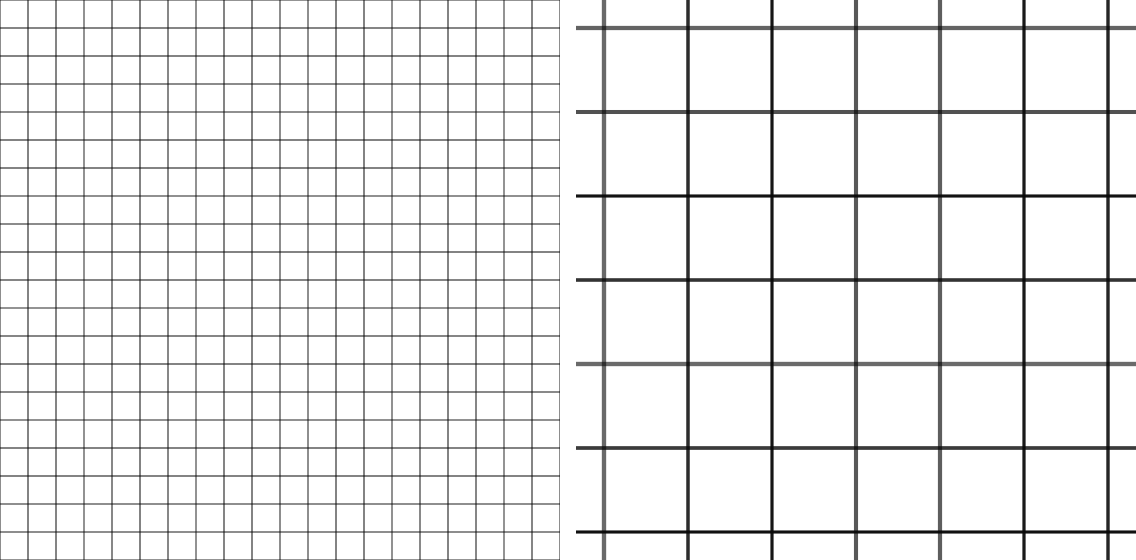
Left: the whole. Right: its middle third, enlarged.
Write a three.js fragment shader that draws this pattern.

```glsl
// Plain square grid of thin dark rules on white, 20 cells across and 20 up.
// Each rule is a box filtered over the pixel footprint; a slow beat along the
// line index alternates crisp black rules with softer, wider grey ones.

varying vec2 vUv;

const float CELLS = 20.0;

// 1 for the crispest rules, 0 for the softest; the index wraps at the border
vec2 ruleCrispness(vec2 index) {
  vec2 wrapped = mod(vec2(index.x, CELLS - index.y), CELLS);
  return 0.5 + 0.5 * cos(6.28318 * (wrapped - vec2(1.3, 1.8)) / 3.7);
}

// Share of the pixel footprint covered by a rule centred on zero
vec2 boxCoverage(vec2 offset, vec2 halfWidth, vec2 footprint) {
  vec2 upper = min(offset + 0.5 * footprint, halfWidth);
  vec2 lower = max(offset - 0.5 * footprint, -halfWidth);
  return max(upper - lower, 0.0) / footprint;
}

void main() {
  vec2 cell = vUv * CELLS;
  vec2 footprint = max(fwidth(cell), vec2(0.0001));

  // Nearest vertical rule in x, nearest horizontal rule in y
  vec2 index = floor(cell + 0.5);
  vec2 crisp = ruleCrispness(index);
  vec2 halfWidth = mix(vec2(0.026), vec2(0.0185), crisp);
  vec2 opacity = mix(vec2(0.6), vec2(0.97), crisp);
  vec2 ink = opacity * boxCoverage(cell - index, halfWidth, footprint);

  // Crossing rules darken each other
  float paper = (1.0 - ink.x) * (1.0 - ink.y);
  gl_FragColor = vec4(mix(vec3(0.03), vec3(1.0), paper), 1.0);
}
```
